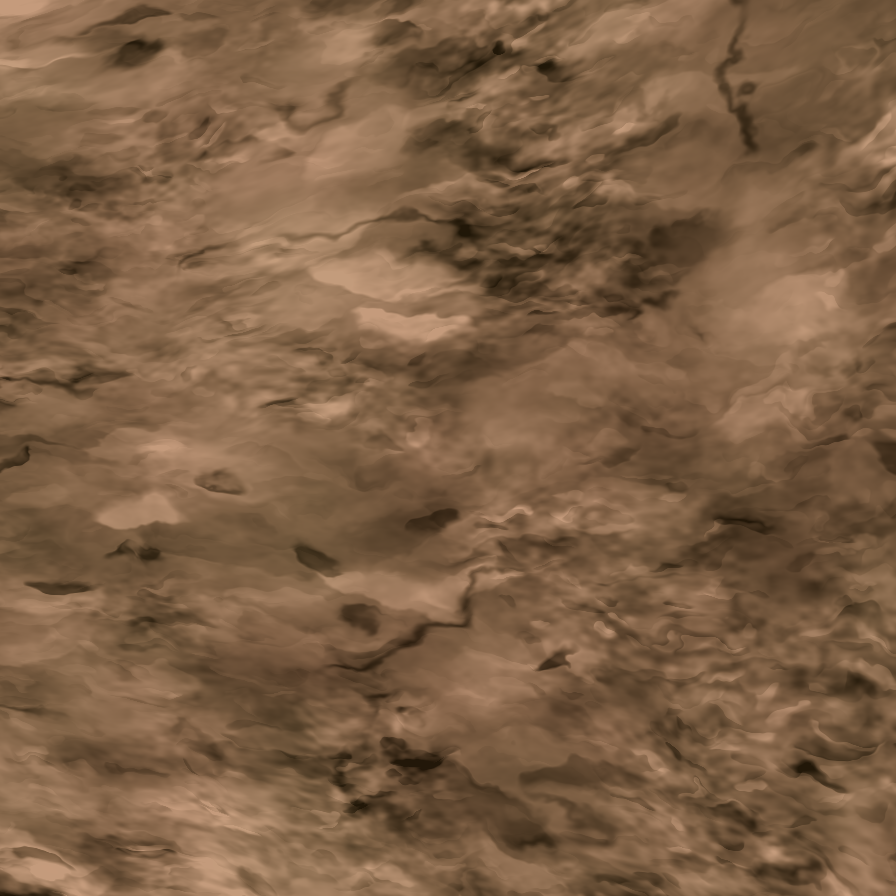
Write a WebGL 2 fragment shader that draws this texture.

```glsl
#version 300 es
precision highp float;

#define BASE_TONE 0.512
#define BROAD_DEPTH 0.27
#define MOTTLE_DEPTH 0.22
#define STREAK_DEPTH 0.19
#define GRAIN_DEPTH 0.12
#define FLAKE_DEPTH 0.13
#define CHIP_DEPTH 0.10
#define SPECK_DEPTH 0.09
#define PALE_DEPTH 0.21
#define PIT_DEPTH 0.30
#define CRACK_DEPTH 0.20
#define FLOW_BEND 0.5

uniform vec2 u_resolution;
out vec4 fragColor;

// Integer hash: four random values per cell
vec4 hash4(vec2 cell, float seed) {
  uvec4 v = uvec4(uint(int(cell.x)), uint(int(cell.y)), uint(int(seed)), 7u);
  v = v * 1664525u + 1013904223u;
  v += v.yzxy * v.wxyz;
  v ^= v >> 16u;
  v += v.yzxy * v.wxyz;
  v ^= v >> 16u;
  return vec4(v >> 8u) / 16777216.0;
}

// Smooth value noise centred on zero
float noise(vec2 p, float seed) {
  vec2 cell = floor(p);
  vec2 f = fract(p);
  f = f * f * (3.0 - 2.0 * f);
  float low = mix(hash4(cell, seed).x, hash4(cell + vec2(1, 0), seed).x, f.x);
  float high = mix(hash4(cell + vec2(0, 1), seed).x, hash4(cell + vec2(1, 1), seed).x, f.x);
  return mix(low, high, f.y) - 0.5;
}

float fbm(vec2 p, float seed) {
  float sum = 0.0;
  float gain = 0.75;
  for (int i = 0; i < 4; i++) {
    sum += gain * noise(p, seed + float(i));
    p = mat2(1.9, 0.3, -0.3, 1.9) * p + 3.7;
    gain *= 0.5;
  }
  return sum;
}

// Scattered tilted ellipses with one crisp and one fading side, tones -1 to 1
float scatter(vec2 p, float keep, float seed) {
  vec2 home = floor(p);
  float sum = 0.0;
  for (int y = -1; y <= 1; y++) {
    for (int x = -1; x <= 1; x++) {
      vec2 cell = home + vec2(x, y);
      vec4 place = hash4(cell, seed);
      vec4 shape = hash4(cell, seed + 50.0);
      float tilt = (shape.x - 0.5) * 1.4;
      float c = cos(tilt);
      float s = sin(tilt);
      vec2 d = mat2(c, -s, s, c) * (p - cell - place.xy);
      d /= vec2(mix(0.5, 0.95, shape.y), mix(0.2, 0.5, shape.z));
      float side = smoothstep(-0.6, 0.6, d.y * sign(shape.w - 0.5));
      float mask = 1.0 - smoothstep(mix(0.8, 0.1, side), 1.0, length(d));
      sum += mask * (place.z * 2.0 - 1.0) * step(place.w, keep);
    }
  }
  return sum;
}

// Thin broken lines along the zero level of a noise field
float cracks(vec2 p) {
  float line = abs(fbm(p * vec2(3.0, 6.0), 71.0));
  float gate = smoothstep(0.05, 0.3, fbm(p * vec2(8.0, 10.0), 83.0));
  return gate * (1.0 - smoothstep(0.0, 0.04, line));
}

vec3 rockColor(float tone) {
  vec3 dark = vec3(0.22, 0.16, 0.09);
  vec3 mid = vec3(0.50, 0.38, 0.27);
  vec3 light = vec3(0.70, 0.55, 0.43);
  vec3 shade = mix(dark, mid, (tone - 0.22) / 0.28);
  return tone < 0.50 ? shade : mix(mid, light, (tone - 0.50) / 0.20);
}

void main() {
  vec2 uv = gl_FragCoord.xy / min(u_resolution.x, u_resolution.y);

  // Layers rise to the right above and fall to the right below
  vec2 p = uv;
  p.y -= FLOW_BEND * (uv.y - 0.45) * (uv.x - 0.5);

  // Gentle bending, then jagged outlines
  vec2 bend = vec2(fbm(p * 5.0, 11.0), fbm(p * 5.0, 21.0));
  vec2 flow = p + bend * vec2(0.045, 0.035);
  vec2 jag = vec2(fbm(flow * vec2(22.0, 32.0), 31.0), fbm(flow * vec2(22.0, 32.0), 36.0));
  vec2 q = flow + jag * vec2(0.042, 0.026);

  // Soft mottling, with streaks and grain gathered in rough areas
  float rough = smoothstep(-0.25, 0.3, fbm(p * vec2(5.0, 7.0), 41.0));
  float tone = BASE_TONE + BROAD_DEPTH * noise(flow * vec2(3.5, 4.5), 1.0);
  tone += MOTTLE_DEPTH * fbm(q * vec2(7.0, 12.0), 3.0);
  tone += STREAK_DEPTH * mix(0.3, 1.4, rough) * fbm(flow * vec2(22.0, 50.0), 13.0);
  tone += GRAIN_DEPTH * mix(0.25, 1.5, rough) * noise(flow * vec2(85.0, 150.0), 23.0);

  // Flakes at three sizes
  tone += FLAKE_DEPTH * scatter(q * vec2(7.0, 10.0), 1.0, 101.0);
  tone += CHIP_DEPTH * mix(0.5, 1.3, rough) * scatter(q * vec2(15.0, 25.0), 0.8, 201.0);
  tone += SPECK_DEPTH * mix(0.3, 1.7, rough) * scatter(q * vec2(34.0, 56.0), 0.6, 251.0);

  // Pale patches, pits and cracks
  float wear = smoothstep(-0.3, 0.15, fbm(q * vec2(18.0, 34.0), 61.0));
  float pale = min(abs(scatter(q * vec2(8.0, 13.0), 0.16, 301.0)), 1.0);
  float pit = min(abs(scatter(q * vec2(17.0, 27.0), 0.13, 401.0)), 1.0);
  tone += PALE_DEPTH * pale;
  tone -= PIT_DEPTH * pit * wear;
  tone -= CRACK_DEPTH * cracks(q);
  tone = clamp(tone, 0.13, 0.77);

  // Slight drift between rosy and olive browns
  float drift = fbm(p * vec2(6.0, 8.0), 91.0);
  vec3 color = rockColor(tone) + drift * vec3(0.018, -0.004, 0.006);
  fragColor = vec4(color, 1.0);
}
```
